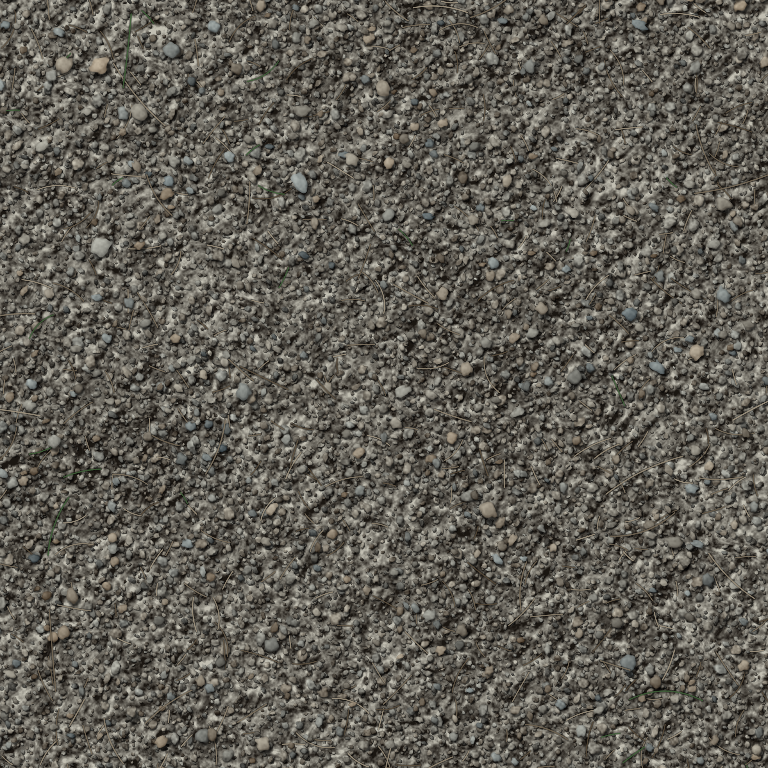
Give the GLSL for this texture, as a three.js fragment shader.

```glsl
varying vec2 vUv;

float hash(vec2 p) {
  vec3 q = fract(p.xyx * 0.1031);
  q += dot(q, q.yzx + 33.33);
  return fract((q.x + q.y) * q.z);
}

vec2 hash2(vec2 p) {
  return vec2(hash(p + 17.3), hash(p + 71.9));
}

float noise(vec2 p) {
  vec2 i = floor(p);
  vec2 f = fract(p);
  f *= f * (3.0 - 2.0 * f);
  float low = mix(hash(i), hash(i + vec2(1.0, 0.0)), f.x);
  float high = mix(hash(i + vec2(0.0, 1.0)), hash(i + 1.0), f.x);
  return mix(low, high, f.y);
}

float fbm(vec2 p) {
  float sum = 0.0;
  float gain = 0.5;
  for (int i = 0; i < 4; i++) {
    sum += gain * noise(p);
    p = mat2(1.6, 1.2, -1.2, 1.6) * p + 5.7;
    gain *= 0.5;
  }
  return sum / 0.9375;
}

mat2 rotation(float a) {
  return mat2(cos(a), sin(a), -sin(a), cos(a));
}

// Brown-grey ramp from shadowed earth to pale stone
vec3 earth(float tone) {
  return mix(vec3(0.09, 0.072, 0.055), vec3(0.76, 0.75, 0.70), tone);
}

// Irregular lit stones with a cast shadow, one candidate per cell
void stones(inout vec3 col, vec2 uv, float scale, float density, vec2 radii,
            float tone, float colourful, float grit) {
  vec2 p = uv * scale;
  vec2 home = floor(p);
  for (int j = -1; j <= 1; j++) {
    for (int i = -1; i <= 1; i++) {
      vec2 cell = home + vec2(float(i), float(j));
      vec2 seed = cell + scale * 3.7;
      if (hash(seed) > density) continue;
      vec2 rnd = hash2(seed);
      vec2 shape = hash2(seed + 41.0);
      float radius = mix(radii.x, radii.y, rnd.x * rnd.y);
      vec2 offset = (p - cell - hash2(seed + 7.0)) / radius;
      if (dot(offset, offset) > 5.0) continue;

      mat2 turn = rotation(shape.x * 6.2832);
      vec2 stretch = vec2(1.0, 1.0 / mix(0.55, 0.95, shape.y));
      vec2 q = turn * offset * stretch;
      float wobble = 0.55 * (noise(q * 1.7 + seed * 3.1) - 0.5);
      float d = length(q) + wobble;
      float shadow = length(turn * (offset - vec2(0.22, -0.32)) * stretch) + wobble;
      col *= 1.0 - 0.62 * smoothstep(1.4, 0.8, shadow);

      float blur = 0.0011 * scale / radius;
      float cover = 1.0 - smoothstep(1.0 - blur, 1.0 + blur, d);
      float value = tone + (rnd.y - 0.5) * 0.42 + grit;
      value += 0.17 * dot(offset, vec2(-0.5, 0.8)) - 0.17 * smoothstep(0.55, 1.0, d);
      vec3 tint = mix(vec3(-0.055, 0.0, 0.045), vec3(0.05, 0.0, -0.045), shape.x);
      col = mix(col, earth(clamp(value, 0.0, 1.05)) + tint * colourful, cover);
    }
  }
}

// Thin bent stalks of dry straw, with a rare green blade
void stalks(inout vec3 col, vec2 uv, float scale, float density, float width) {
  vec2 p = uv * scale;
  vec2 home = floor(p);
  for (int j = -1; j <= 1; j++) {
    for (int i = -1; i <= 1; i++) {
      vec2 cell = home + vec2(float(i), float(j));
      vec2 seed = cell + scale * 5.3;
      if (hash(seed) > density) continue;
      vec2 rnd = hash2(seed);
      vec2 q = rotation(rnd.x * 6.2832) * (p - cell - hash2(seed + 9.0));
      float reach = mix(0.25, 0.85, rnd.y * rnd.y);
      q.y += (hash(seed + 23.0) - 0.5) * 0.7 * q.x * q.x;
      float d = length(vec2(max(abs(q.x) - reach, 0.0), q.y)) / scale;
      float kind = hash(seed + 31.0);
      vec3 straw = earth(mix(0.3, 0.82, kind)) + vec3(0.035, 0.0, -0.04);
      if (kind > 0.94) straw = vec3(0.25, 0.38, 0.22);
      col *= 1.0 - 0.35 * smoothstep(width * 3.0, width, d);
      col = mix(col, straw, 0.88 * (1.0 - smoothstep(width * 0.4, width * 1.5, d)));
    }
  }
}

void main() {
  vec2 uv = vUv;
  float patches = fbm(uv * 5.0 + 3.0) - 0.5;
  float grit = 0.38 * (noise(uv * 240.0) - 0.5) + 0.24 * (noise(uv * 430.0 + 9.0) - 0.5);

  // Crumbly soil, lit from the upper left
  vec2 ground = uv * 85.0 + 2.0 * noise(uv * 30.0);
  float height = fbm(ground);
  float relief = height - fbm(ground + vec2(-0.3, 0.45));
  float soil = 0.46 + 0.3 * patches + 0.9 * (height - 0.5) + 0.8 * relief + grit;
  vec3 col = earth(clamp(soil, 0.02, 1.0));

  // Crumbs and clods thin out over the smoother patches
  float crumbs = 0.78 - 0.5 * patches;
  stones(col, uv, 125.0, crumbs, vec2(0.26, 0.58), 0.53, 0.25, grit);
  stones(col, uv, 68.0, crumbs * 0.6, vec2(0.24, 0.58), 0.53, 0.35, grit * 0.9);

  stalks(col, uv, 32.0, 0.38, 0.0008);

  // Pebbles
  stones(col, uv, 48.0, 0.24, vec2(0.2, 0.46), 0.58, 0.8, grit * 0.45);
  stones(col, uv, 23.0, 0.17, vec2(0.15, 0.34), 0.63, 1.0, grit * 0.3);

  stalks(col, uv, 15.0, 0.22, 0.0009);

  gl_FragColor = vec4(clamp(col, 0.0, 1.0), 1.0);
}
```
